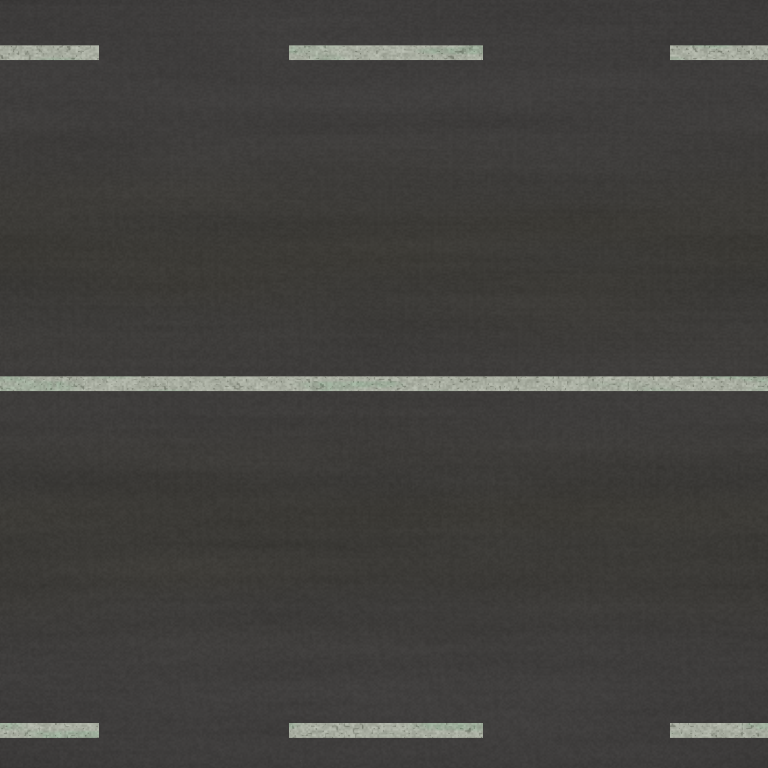
A three.js fragment shader for this texture:

```glsl
varying vec2 vUv;

float hash(vec2 p) {
  return fract(sin(dot(p, vec2(127.1, 311.7))) * 43758.5453);
}

// Value noise that tiles over the unit square
float noise(vec2 uv, vec2 cells) {
  vec2 p = uv * cells;
  vec2 i = floor(p);
  vec2 f = fract(p);
  f = f * f * (3.0 - 2.0 * f);
  vec2 a = mod(i, cells);
  vec2 b = mod(i + 1.0, cells);
  return mix(mix(hash(a), hash(vec2(b.x, a.y)), f.x),
             mix(hash(vec2(a.x, b.y)), hash(b), f.x), f.y);
}

// Smooth-edged interval around a center
float band(float x, float center, float halfWidth, float blur) {
  float d = abs(x - center) - halfWidth;
  return 1.0 - smoothstep(-0.5 * blur, 0.5 * blur, d);
}

vec3 asphalt(vec2 uv) {
  // Wheel tracks run browner and darker along each lane
  float track = exp(-pow((uv.y - 0.67) / 0.12, 2.0))
              + exp(-pow((uv.y - 0.31) / 0.12, 2.0));
  vec3 color = mix(vec3(0.247, 0.241, 0.238), vec3(0.229, 0.225, 0.214), track);

  // Long streaks, soft blotches and fine grain
  float streaks = 0.5 * noise(uv, vec2(3.0, 38.0))
                + 0.3 * noise(uv, vec2(5.0, 110.0))
                + 0.2 * noise(uv, vec2(9.0, 240.0)) - 0.5;
  float blotches = noise(uv, vec2(8.0, 14.0)) - 0.5;
  float grain = 0.6 * noise(uv, vec2(420.0)) + 0.4 * noise(uv, vec2(210.0, 260.0)) - 0.5;
  color += 0.030 * streaks + 0.009 * blotches + 0.040 * grain;

  // Faint brown tint and sparse pale stones
  float tint = noise(uv, vec2(4.0, 24.0)) * track;
  color += vec3(0.008, 0.005, -0.004) * tint;
  float stone = step(0.9985, hash(floor(uv * 300.0)));
  return color + 0.055 * stone * noise(uv, vec2(600.0));
}

vec3 paint(vec2 uv) {
  float fine = noise(uv, vec2(400.0));
  float coarse = noise(uv, vec2(170.0, 210.0));
  vec3 color = mix(vec3(0.58, 0.60, 0.55), vec3(0.75, 0.77, 0.72), 0.6 * fine + 0.4 * coarse);

  // Dark pits and patchy green wear
  color -= 0.13 * smoothstep(0.72, 0.95, noise(uv + 0.37, vec2(330.0)));
  float wear = smoothstep(0.45, 0.8, noise(uv, vec2(14.0, 90.0)));
  return color + vec3(-0.055, -0.012, -0.035) * wear * (0.4 + coarse);
}

void main() {
  vec2 blur = max(fwidth(vUv), vec2(0.0005));

  // One solid center line
  float line = band(vUv.y, 0.5003, 0.0096, blur.y);

  // Dashes twice across, the one at the seam slightly longer
  float cell = floor(vUv.x * 2.0 + 0.5);
  float seam = 1.0 - mod(cell, 2.0);
  float dashCenter = cell * 0.5 + mix(0.0026, 0.0007, seam);
  float dash = band(vUv.x, dashCenter, mix(0.1263, 0.1282, seam), blur.x);
  float rows = band(vUv.y, 0.9313, 0.0096, blur.y)
             + band(vUv.y, 0.0489, 0.0096, blur.y);

  float marking = max(line, dash * rows);
  gl_FragColor = vec4(mix(asphalt(vUv), paint(vUv), marking), 1.0);
}
```
